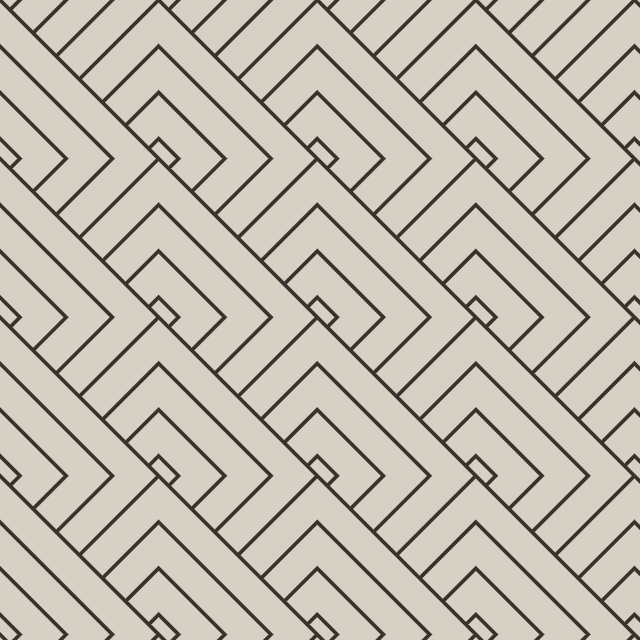
Write a Shadertoy shader that draws this pattern.

```glsl
// Interlocking nested chevrons between parallel falling diagonals.
// Axes rotated by 45 degrees split the plane into strips; square rings
// around a centre on each strip's lower edge form the nested corners.

// Distance to the nearest line, in strip widths.
float chevronDistance(vec2 grid) {
    float across = grid.x - grid.y;
    float along = grid.x + grid.y;

    // Neighbouring strips are shifted by half of their repeat.
    float strip = floor(across);
    across -= strip;
    along = mod(along - strip + 1.0, 2.0) - 1.0;

    // Evenly spaced square rings, counted inwards from the cell border.
    float ringStep = 0.2915;
    float inset = 1.0 - max(abs(along), across);
    float ring = abs(inset - ringStep * round(inset / ringStep));

    // The strip's lower edge cuts the rings off.
    return min(ring, across);
}

void mainImage(out vec4 fragColor, in vec2 fragCoord) {
    // Canvas position measured from the upper left corner, y pointing down.
    vec2 canvas = vec2(fragCoord.x, iResolution.y - fragCoord.y) / iResolution.y;
    float repeats = 4.035;
    float stripWidth = inversesqrt(2.0) / repeats;

    // Line coverage, smoothed over one pixel.
    float dist = chevronDistance(canvas * repeats) * stripWidth;
    float halfWidth = 0.00287;
    float ink = clamp((halfWidth - dist) * iResolution.y + 0.5, 0.0, 1.0);

    vec3 paperColor = vec3(0.842, 0.814, 0.772);
    vec3 inkColor = vec3(0.215, 0.196, 0.172);
    fragColor = vec4(mix(paperColor, inkColor, ink), 1.0);
}
```
